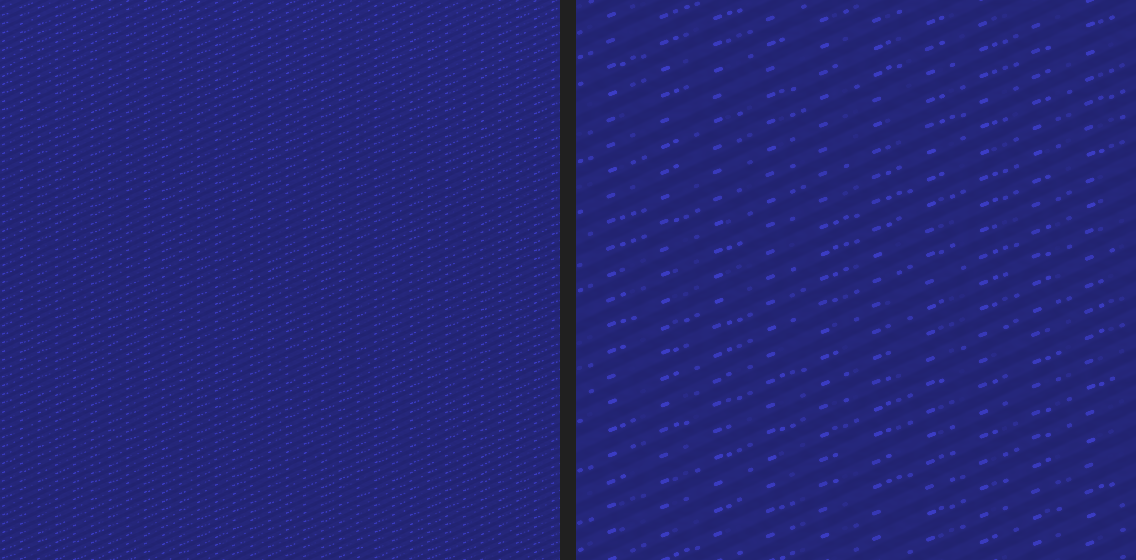
Left: the whole. Right: its middle third, enlarged.
A WebGL 1 fragment shader for this texture:

```glsl
precision highp float;
uniform vec2 u_resolution;

float hash(vec2 p) {
  p = fract(p * vec2(0.1031, 0.1137));
  p += dot(p, p.yx + 33.33);
  return fract((p.x + p.y) * p.x * 17.3);
}

vec2 gradientAt(vec2 cell) {
  float angle = 6.2832 * hash(cell);
  return vec2(cos(angle), sin(angle));
}

float gradientNoise(vec2 p) {
  vec2 i = floor(p), f = fract(p);
  vec2 w = f * f * f * (f * (f * 6.0 - 15.0) + 10.0);
  vec2 e = vec2(1.0, 0.0);
  float low = mix(dot(gradientAt(i), f), dot(gradientAt(i + e), f - e), w.x);
  float high = mix(dot(gradientAt(i + e.yx), f - e.yx),
                   dot(gradientAt(i + 1.0), f - 1.0), w.x);
  return mix(low, high, w.y);
}

float segmentDistance(vec2 p, vec2 halfSpan) {
  float t = clamp(dot(p, halfSpan) / dot(halfSpan, halfSpan), -1.0, 1.0);
  return length(p - halfSpan * t);
}

void main() {
  vec2 uv = gl_FragCoord.xy / u_resolution;
  float pixel = 1.0 / min(u_resolution.x, u_resolution.y);
  vec2 repeats = vec2(31.6, 65.0);
  vec2 grid = uv * repeats;
  grid.y += 0.045 * grid.x;
  vec2 cell = floor(grid);
  vec2 local = fract(grid);

  // Dark cloth with diagonal ribs
  float rib = 0.5 + 0.5 * cos(6.2832 * (grid.y - grid.x - 0.05));
  vec3 color = mix(vec3(0.133, 0.139, 0.45), vec3(0.145, 0.151, 0.482),
                   smoothstep(0.15, 0.7, rib));

  // One dash and three dots scattered along each rib
  float glow = 0.0;
  float fleck = 0.0;
  for (int k = 0; k < 4; k++) {
    float n = float(k);
    float vary = hash(cell + 19.0 * n + 3.0);
    float lift = hash(cell.yx + 7.0 * n + 11.0) - 0.5;
    vec2 center = vec2(0.2 + 0.2 * n + 0.05 * (vary - 0.5),
                       0.25 + 0.16 * n + 0.12 * lift);
    vec2 halfSpan = k == 0 ? vec2(0.0015, 0.0006) : vec2(0.0005, 0.0002);
    float d = segmentDistance((local - center) / repeats, halfSpan);
    float strength = k == 0 ? 0.75 + 0.25 * vary
                            : smoothstep(0.2, 0.8, vary) * (1.05 - 0.12 * n);
    float core = 1.0 - smoothstep(-0.35 * pixel, 0.35 * pixel, d - 0.00115);
    fleck = max(fleck, strength * core);
    glow = max(glow, strength * (1.0 - smoothstep(0.0012, 0.0024, d)));
  }
  color = mix(color, vec3(0.16, 0.162, 0.54), 0.45 * glow);
  color = mix(color, vec3(0.23, 0.235, 0.77), fleck);

  // Slightly uneven dye and a lighter upper edge
  float wear = gradientNoise(uv * vec2(5.0, 4.0) + 7.0);
  float topLight = 0.035 * smoothstep(0.6, 1.0, uv.y);
  color *= 1.0 + 0.01 * wear + topLight;
  color *= 1.0 + 0.04 * gradientNoise(uv * vec2(120.0, 240.0));

  gl_FragColor = vec4(color, 1.0);
}
```
